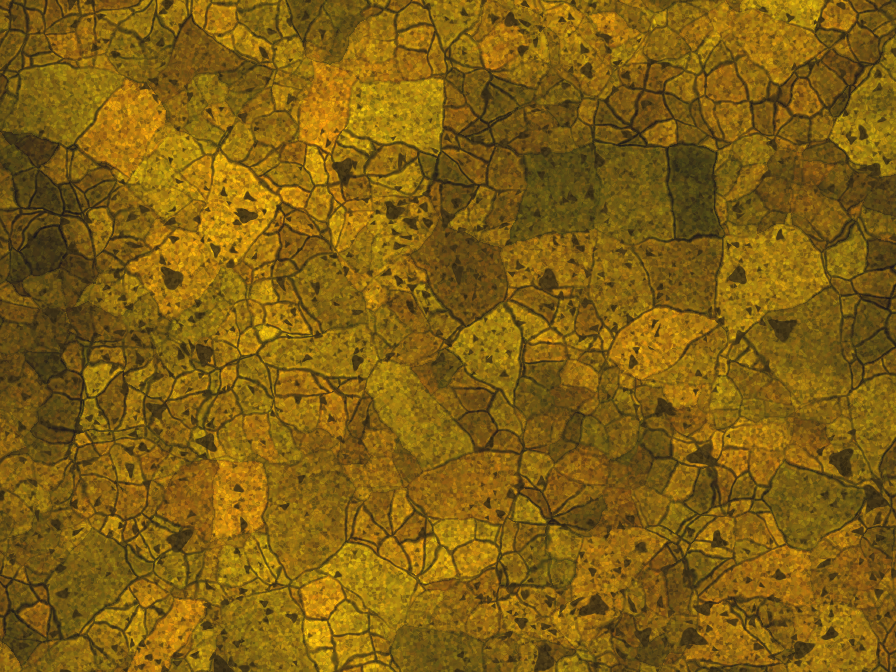
This texture is drawn by a WebGL 2 fragment shader. Its source:

```glsl
#version 300 es
precision highp float;
// Etched golden metal: irregular crystal grains, thin boundaries and clustered dark pits.
uniform vec2 u_resolution;
out vec4 fragColor;

vec2 hash2(vec2 p) {
    vec3 h = fract(vec3(p.xyx) * vec3(0.1031, 0.1030, 0.0973));
    h += dot(h, h.yzx + 33.33);
    return fract((h.xx + h.yz) * h.zy);
}

// Layered, rotated sines, roughly -1 to 1
float waves(vec2 p) {
    float sum = 0.0, amp = 0.5;
    for (int i = 0; i < 5; i++) {
        p = mat2(0.8, 0.6, -0.6, 0.8) * p * 1.7 + vec2(1.3, 4.1);
        sum += amp * sin(p.x + 1.7 * sin(p.y));
        amp *= 0.6;
    }
    return sum;
}

// Cellular noise: x = distance to the cell border, yz = cell id
vec3 cells(vec2 p) {
    vec2 base = floor(p), nearest = vec2(9.0), second = vec2(9.0), id = base;
    for (int y = -1; y <= 1; y++)
    for (int x = -1; x <= 1; x++) {
        vec2 cell = base + vec2(x, y);
        vec2 d = cell + hash2(cell) - p;
        if (dot(d, d) < dot(nearest, nearest)) {
            second = nearest;
            nearest = d;
            id = cell;
        } else if (dot(d, d) < dot(second, second)) {
            second = d;
        }
    }
    return vec3(dot(0.5 * (nearest + second), normalize(second - nearest)), id);
}

// Small random flecks that fade to zero at their borders
vec2 flecks(vec2 p) {
    vec3 c = cells(p);
    return (hash2(c.yz + 71.0) - 0.5) * smoothstep(-0.1, 0.3, c.x);
}

// Soft round pits gathered in clusters; radius is in cell units
float pits(vec2 p, float scale, float chance, float radius) {
    vec2 g = p * scale, base = floor(g);
    float cover = 0.0, soft = max(0.0015, 0.8 / u_resolution.y) * scale;
    for (int y = -1; y <= 1; y++)
    for (int x = -1; x <= 1; x++) {
        vec2 cell = base + vec2(x, y);
        vec2 rnd = hash2(cell + 37.0);
        float odds = chance * (1.0 + 1.5 * waves(cell / scale * 4.0));
        if (rnd.x > odds) continue;
        vec2 d = cell + hash2(cell + 11.0) - g;
        float r = radius * mix(0.5, 1.15, rnd.y);
        float wobble = 1.0 + 0.25 * sin(3.0 * atan(d.y, d.x + 0.0001) + 40.0 * rnd.y);
        cover = max(cover, 1.0 - smoothstep(r - soft, r + soft, length(d) * wobble));
    }
    return cover;
}

void main() {
    vec2 p = gl_FragCoord.xy / u_resolution.y;
    vec2 centre = p - 0.5 * u_resolution / u_resolution.y;
    float pixel = 1.0 / u_resolution.y;
    vec2 warped = p + 0.012 * vec2(waves(p * 14.0), waves(p.yx * 14.0 + 5.0));

    // Large grains, many of them split into small ones
    vec3 large = cells(warped * 9.0 + 3.0);
    vec3 small = cells(warped * 22.0 + 17.0);
    vec2 largeRnd = hash2(large.yz);
    vec2 grain = hash2(large.yz + 53.0);
    float edge = large.x / 9.0;
    if (largeRnd.y > 0.4) {
        edge = min(edge, small.x / 22.0);
        grain = mix(grain, hash2(small.yz + large.yz * 7.0), 0.65);
    }

    // Brightness: grain tone, broad patches, slanted dark bands, edge falloff
    float value = 0.575 + 0.32 * (grain.x - 0.5) + 0.11 * waves(p * 3.0 + 2.0);
    vec2 slant = mat2(0.94, 0.34, -0.34, 0.94) * p;
    float bands = smoothstep(0.0, 0.7, waves(slant * vec2(2.5, 8.0) + 9.0));
    value -= 0.13 * bands * smoothstep(0.3, 1.1, p.x);
    value -= 0.12 * dot(centre, centre) + 0.07 * smoothstep(0.25, 0.0, p.x);

    // Fine etched roughness
    vec2 coarse = flecks(warped * 95.0);
    vec2 fine = flecks(p * 200.0 + 31.0);
    value *= 1.0 + 0.28 * coarse.x + 0.5 * fine.x;

    // Boundaries: a dark line of varying strength with a faint bright rim
    float strength = smoothstep(-0.7, 0.6, waves(p * 9.0 + 20.0));
    float line = 1.0 - smoothstep(0.0005, 0.0005 + max(0.0028, 1.2 * pixel), edge);
    float rim = smoothstep(0.002, 0.004, edge) * (1.0 - smoothstep(0.004, 0.008, edge));
    value += 0.07 * rim * strength;
    value *= 1.0 - line * mix(0.15, 0.5, strength);

    // Hue drifts between orange and olive; shadows turn greener
    float tint = 0.13 * (grain.y - 0.5) + 0.09 * (coarse.y + fine.y);
    float green = 0.73 + tint + 0.07 * smoothstep(0.48, 0.28, value);
    vec3 color = vec3(value, value * green, 0.1 - 0.045 * value);

    // Pits in three sizes
    float pit = pits(warped, 45.0, 0.27, 0.24);
    pit = max(pit, 0.75 * pits(p, 82.0, 0.14, 0.24));
    pit = max(pit, pits(warped, 14.0, 0.1, 0.19));
    vec3 pitColor = vec3(0.22, 0.175, 0.085) * (1.0 + 0.5 * fine.x);
    color = mix(color, pitColor, 0.85 * pit);
    fragColor = vec4(clamp(color, 0.0, 1.0), 1.0);
}
```
